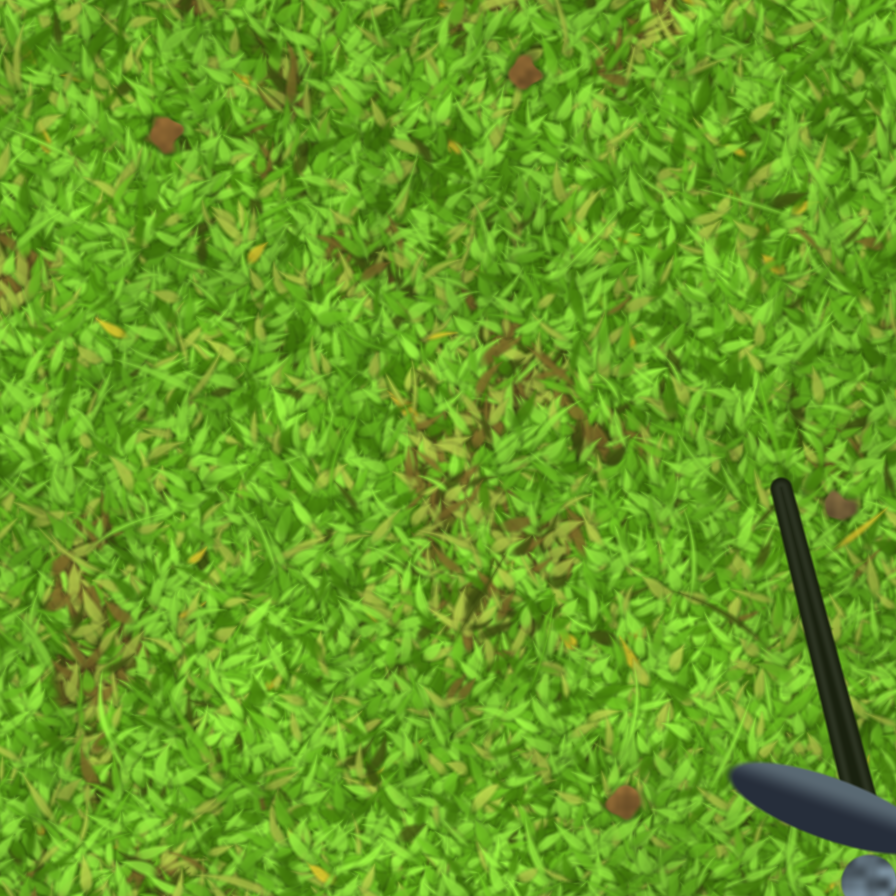
A WebGL 2 fragment shader for this texture:

```glsl
#version 300 es
precision highp float;
// Lawn of short, soft overlapping grass blades with dry patches, pebbles and a dark pole with a pedal.

#define LAYERS 9            // stacked sheets of blades
#define CELL 0.031          // spacing of blades within a sheet
#define BLADE_WIDTH 0.0047  // mean half width of a blade
#define SPREAD 2.7          // range of blade directions in radians
#define SOFTNESS 0.0032     // edge blur
#define SHADOW 0.13         // darkness beside each blade
#define OPACITY 0.84        // strength of one blade over those below
#define DRY_SCALE 10.0      // frequency of dry patches
#define DRY_START 0.60      // noise level at which the lawn thins out
#define PEBBLE_SHARE 0.12   // chance of a pebble per cell

uniform vec2 u_resolution;
out vec4 fragColor;

const vec3 LIGHT = vec3(0.52, 0.81, 0.22);
const vec3 MID   = vec3(0.37, 0.64, 0.11);
const vec3 DARK  = vec3(0.25, 0.46, 0.04);
const vec3 STRAW = vec3(0.61, 0.69, 0.25);
const vec3 DEEP  = vec3(0.23, 0.29, 0.06);
const vec3 SOIL  = vec3(0.46, 0.40, 0.15);
const vec3 STEEL = vec3(0.35, 0.41, 0.45);

vec4 hash4(vec2 p) {
    vec4 q = fract(p.xyxy * vec4(0.1031, 0.1030, 0.0973, 0.1099));
    q += dot(q, q.wzxy + 33.33);
    return fract((q.xxyz + q.yzzw) * q.zywx);
}

float noise(vec2 p) {
    vec2 i = floor(p), f = fract(p);
    f = f * f * (3.0 - 2.0 * f);
    float low = mix(hash4(i).x, hash4(i + vec2(1, 0)).x, f.x);
    float high = mix(hash4(i + vec2(0, 1)).x, hash4(i + vec2(1, 1)).x, f.x);
    return mix(low, high, f.y);
}

float dryness(vec2 p) {
    float n = 0.6 * noise(p * DRY_SCALE + 5.0) + 0.4 * noise(p * DRY_SCALE * 2.7 + 40.0);
    return smoothstep(DRY_START, DRY_START + 0.25, n);
}

float cover(float d, float blur) {
    float s = max(blur, 0.7 / u_resolution.y);
    return smoothstep(s, -s, d);
}

// Share of each hue, shifted to straw and soil on dry ground
vec3 bladeColour(float pick, float tone, float dry) {
    if (tone < dry * 0.7) return pick < 0.45 ? STRAW : pick < 0.85 ? SOIL : DEEP;
    if (pick < 0.40) return LIGHT;
    if (pick < 0.72) return MID;
    if (pick < 0.87) return DARK;
    if (pick < 0.98) return STRAW;
    return pick < 0.985 ? vec3(0.78, 0.70, 0.16) : DEEP;
}

vec3 bladeSheet(vec3 col, vec2 p, float cell, float halfWidth, float share, float seed) {
    vec2 home = floor(p / cell);
    for (int j = -1; j <= 1; j++)
    for (int i = -1; i <= 1; i++) {
        vec2 id = home + vec2(i, j);
        vec4 h = hash4(id + seed * vec2(37, 17));
        vec4 g = hash4(id + seed * vec2(13, 71) + 200.0);
        if (h.w > share) continue;
        vec2 centre = (id + h.xy) * cell;
        float angle = 1.57 + (h.z - 0.5) * SPREAD;
        vec2 along = vec2(cos(angle), sin(angle));
        vec2 q = p - centre;
        float halfLength = cell * (0.45 + 0.43 * g.y);
        float t = dot(q, along) / halfLength;
        if (abs(t) > 1.2) continue;
        float side = dot(q, vec2(-along.y, along.x)) - (g.z - 0.5) * 0.4 * halfLength * t * t;
        // Pointed at the tip, fuller towards the root
        float width = halfWidth * (0.5 + g.x);
        float d = abs(side) - width * (1.0 - t * t) * (1.0 - 0.35 * t);
        float shade = smoothstep(0.005, -0.001, d) * smoothstep(1.2, 1.0, abs(t));
        if (shade <= 0.0) continue;
        float tone = fract(g.x * 7.31 + g.y * 3.7);
        vec3 blade = bladeColour(g.w, tone, dryness(centre));
        blade *= 0.95 + 0.12 * tone + 0.04 * clamp(side / width, -1.0, 1.0) + 0.05 * t;
        col *= 1.0 - SHADOW * shade;
        // Blades fade into the turf at the root
        float strength = OPACITY * smoothstep(-1.1, -0.3, t) * smoothstep(1.2, 1.0, t);
        col = mix(col, blade, cover(d, SOFTNESS) * strength);
    }
    return col;
}

vec3 pebbles(vec3 col, vec2 p) {
    vec2 id = floor(p * 4.0);
    vec4 h = hash4(id + 61.0);
    if (h.w > PEBBLE_SHARE) return col;
    vec2 q = p - (id + 0.2 + 0.6 * h.xy) / 4.0;
    float d = length(q * vec2(1.0, 1.1)) - 0.014 - 0.006 * h.z - 0.012 * (noise(p * 70.0) - 0.5);
    vec3 stone = mix(vec3(0.41, 0.35, 0.22), vec3(0.54, 0.38, 0.17), h.z);
    col *= 1.0 - 0.3 * smoothstep(0.01, 0.0, d);
    return mix(col, stone * (0.85 + 0.3 * noise(p * 110.0) + 5.0 * q.y), cover(d, SOFTNESS));
}

vec3 poleAndPedal(vec3 col, vec2 p) {
    // Tapered pole with a faint streak of light
    vec2 top = vec2(0.872, 0.455), axis = vec2(0.088, -0.345);
    float t = clamp(dot(p - top, axis) / dot(axis, axis), 0.0, 1.0);
    float d = length(p - top - axis * t) - mix(0.012, 0.018, t);
    vec3 pole = vec3(0.10, 0.13, 0.06) + 0.07 * smoothstep(0.007, 0.0, abs(d + 0.008));
    col = mix(col, pole, cover(d, 0.002));
    // Steel joint under the pedal
    d = length(p - vec2(0.97, 0.015)) - 0.031;
    col = mix(col, STEEL * (0.6 + 0.9 * noise(p * 75.0)), cover(d, 0.002));
    // Tilted oval pedal with a lit upper rim
    vec2 q = mat2(0.94, 0.34, -0.34, 0.94) * (p - vec2(0.925, 0.098));
    d = (length(q / vec2(0.118, 0.034)) - 1.0) * 0.034;
    vec3 pedal = mix(vec3(0.15, 0.18, 0.23), STEEL, smoothstep(-0.005, 0.024, q.y));
    return mix(col, pedal, cover(d, 0.002));
}

void main() {
    vec2 p = gl_FragCoord.xy / u_resolution.y;
    vec3 col = mix(mix(DARK, MID, noise(p * 40.0)), SOIL * 0.8, dryness(p));
    for (int k = 0; k < LAYERS; k++)
        col = bladeSheet(col, p, CELL, BLADE_WIDTH, 1.0, float(k) + 1.0);
    // Sparse long stalks
    col = bladeSheet(col, p, CELL * 2.2, BLADE_WIDTH * 0.7, 0.25, 23.0);
    // Drift of light and clumps of shade
    col *= 0.90 + 0.12 * noise(p * 4.0 + 9.0) + 0.20 * noise(p * 26.0 + 3.0);
    col = pebbles(col, p);
    fragColor = vec4(poleAndPedal(col, p), 1.0);
}
```
